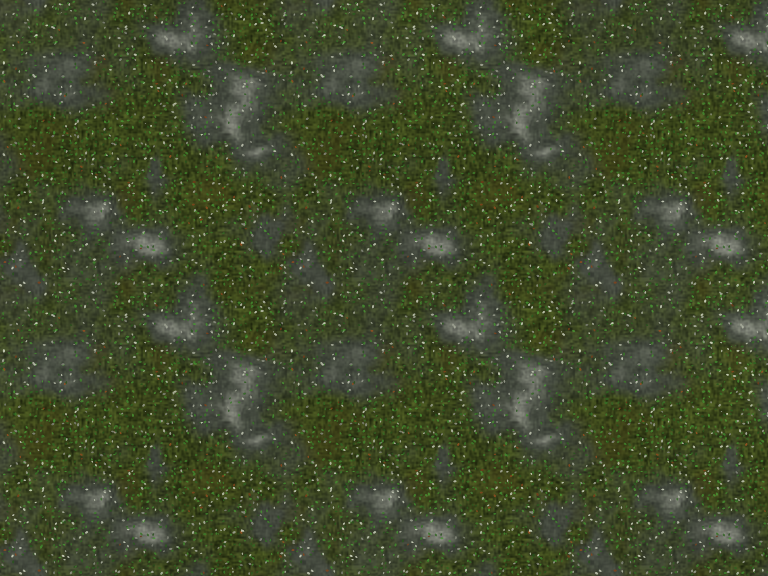
A Shadertoy shader for this texture:

```glsl
// Mossy stone ground strewn with tiny leaves, pale petals and rusty specks.
// A square tile repeats over the canvas: soft stone patches ragged by periodic
// noise lie under streaky moss grain, topped by jittered grids of small ellipses.

#define TILES_DOWN 2.0       // square tiles per canvas height
#define RAGGEDNESS 0.07      // distortion of the patch outlines
#define STONE_BIAS 0.25      // stone showing through between patches
#define GRAIN 0.85           // contrast of the fine streaks
#define LEAF_DENSITY 0.36
#define PETAL_DENSITY 0.26
#define RUST_DENSITY 0.14
#define FLECK_SIZE 0.0052    // fleck half length, in tiles
#define WEAR 0.10            // tone drift between repeats

const vec3 MOSS_DARK   = vec3(0.12, 0.15, 0.05);
const vec3 MOSS_LIGHT  = vec3(0.33, 0.39, 0.15);
const vec3 MOSS_BROWN  = vec3(0.27, 0.25, 0.09);
const vec3 STONE_DARK  = vec3(0.26, 0.28, 0.25);
const vec3 STONE_LIGHT = vec3(0.54, 0.55, 0.52);
const vec3 LEAF        = vec3(0.27, 0.56, 0.19);
const vec3 PETAL       = vec3(0.80, 0.82, 0.74);
const vec3 RUST        = vec3(0.60, 0.31, 0.13);

// Bare stone patches: centre xy, radii zw, in tiles
const vec4 PATCHES[12] = vec4[12](
    vec4(0.78, 0.65, 0.13, 0.12), vec4(0.83, 0.72, 0.05, 0.04),
    vec4(0.79, 0.56, 0.04, 0.05), vec4(0.92, 0.49, 0.06, 0.04),
    vec4(0.21, 0.69, 0.09, 0.09), vec4(0.53, 0.38, 0.03, 0.09),
    vec4(0.33, 0.25, 0.08, 0.05), vec4(0.49, 0.17, 0.07, 0.05),
    vec4(0.91, 0.20, 0.11, 0.09), vec4(0.08, 0.10, 0.05, 0.12),
    vec4(0.65, 0.97, 0.06, 0.10), vec4(0.64, 0.85, 0.10, 0.05));

// Integer hash: three random values in 0..1 per cell
vec3 hash3(vec2 cell, float seed) {
    uvec3 v = uvec3(vec3(cell, seed)) * 1664525u + 1013904223u;
    v.x += v.y * v.z; v.y += v.z * v.x; v.z += v.x * v.y;
    v ^= v >> 16u;
    v.x += v.y * v.z; v.y += v.z * v.x; v.z += v.x * v.y;
    return vec3(v >> 8u) / 16777216.0;
}

// Value noise that wraps after "cells" lattice steps
float noise(vec2 uv, vec2 cells, float seed) {
    vec2 p = uv * cells, i = floor(p), f = p - i;
    f *= f * (3.0 - 2.0 * f);
    vec2 a = mod(i, cells), b = mod(i + 1.0, cells);
    return mix(mix(hash3(a, seed).x, hash3(vec2(b.x, a.y), seed).x, f.x),
               mix(hash3(vec2(a.x, b.y), seed).x, hash3(b, seed).x, f.x), f.y);
}

float fbm(vec2 uv, float cells, float seed) {
    float sum = 0.0, amp = 0.5;
    for (int i = 0; i < 5; i++) {
        sum += amp * noise(uv, vec2(cells), seed + float(i));
        cells *= 2.0;
        amp *= 0.5;
    }
    return sum / 0.97;
}

// Scattered ellipses, one per occupied cell: x = coverage, y = random shade
vec2 flecks(vec2 uv, float cells, float density, float seed, float pixel) {
    vec2 p = uv * cells, cell = mod(floor(p), cells);
    vec3 place = hash3(cell, seed), look = hash3(cell, seed + 50.0);
    vec2 d = (fract(p) - mix(vec2(0.25), vec2(0.75), place.xy)) / cells;
    float angle = 6.2832 * look.x, c = cos(angle), s = sin(angle);
    d = mat2(c, -s, s, c) * d * vec2(1.0, 1.5);
    float edge = length(d) - FLECK_SIZE * mix(0.65, 1.1, look.y);
    float cover = 1.0 - smoothstep(-0.7 * pixel, 0.7 * pixel, edge);
    return vec2(cover * step(place.z, density), look.z);
}

void mainImage(out vec4 fragColor, in vec2 fragCoord) {
    vec2 p = fragCoord / iResolution.y * TILES_DOWN;
    vec2 uv = fract(p);
    float pixel = TILES_DOWN / iResolution.y;

    // Stone exposure: soft patches with ragged edges
    vec2 warp = vec2(fbm(uv, 8.0, 1.0), fbm(uv, 8.0, 11.0)) - 0.5;
    float cloud = fbm(uv, 7.0, 21.0);
    float bare = 0.0;
    for (int i = 0; i < 12; i++) {
        vec2 d = fract(uv + 2.0 * RAGGEDNESS * warp - PATCHES[i].xy + 0.5) - 0.5;
        d /= PATCHES[i].zw;
        bare += exp(-dot(d, d));
    }
    bare = bare * (0.3 + 1.3 * cloud) + 1.3 * (cloud - 0.5);
    float stone = smoothstep(0.0, 0.85, bare + STONE_BIAS);

    // Crossed fine streaks give the moss and stone their grain
    float streak = mix(noise(uv, vec2(150.0, 64.0), 31.0),
                       noise(uv, vec2(64.0, 150.0), 32.0),
                       noise(uv, vec2(30.0), 33.0));
    float grain = (streak - 0.5) * GRAIN + (noise(uv, vec2(120.0), 34.0) - 0.5) * 0.5;
    vec3 moss = mix(MOSS_DARK, MOSS_LIGHT, clamp(0.5 + grain, 0.0, 1.0));
    moss = mix(moss, MOSS_BROWN, 0.5 * smoothstep(0.5, 0.8, fbm(uv, 9.0, 35.0)));
    vec3 rock = mix(STONE_DARK, STONE_LIGHT, smoothstep(0.5, 1.9, bare));
    vec3 color = mix(moss, rock * (1.0 + 0.35 * grain), 0.9 * stone);

    // Two offset layers of each fleck, clustered by noise
    float cluster = 0.4 + 1.2 * fbm(uv, 6.0, 41.0);
    for (int i = 0; i < 2; i++) {
        float k = float(i);
        vec2 leaf = flecks(uv, 44.0 + 7.0 * k, LEAF_DENSITY * mix(1.0, 0.4, stone), 60.0 + k, pixel);
        vec2 rust = flecks(uv, 19.0 + 4.0 * k, RUST_DENSITY * 0.5, 70.0 + k, pixel);
        vec2 petal = flecks(uv, 29.0 + 6.0 * k, PETAL_DENSITY * cluster, 80.0 + k, pixel);
        color = mix(color, LEAF * mix(0.55, 1.1, leaf.y), 0.8 * leaf.x);
        color = mix(color, RUST * mix(0.7, 1.1, rust.y), 0.8 * rust.x);
        color = mix(color, PETAL * mix(0.6, 1.05, petal.y), 0.85 * petal.x);
    }

    // Slow tone drift that ignores the tiling
    color *= 1.0 + WEAR * (noise(p / 4.0, vec2(6.0), 90.0) - 0.5);
    fragColor = vec4(clamp(color, 0.0, 1.0), 1.0);
}
```
